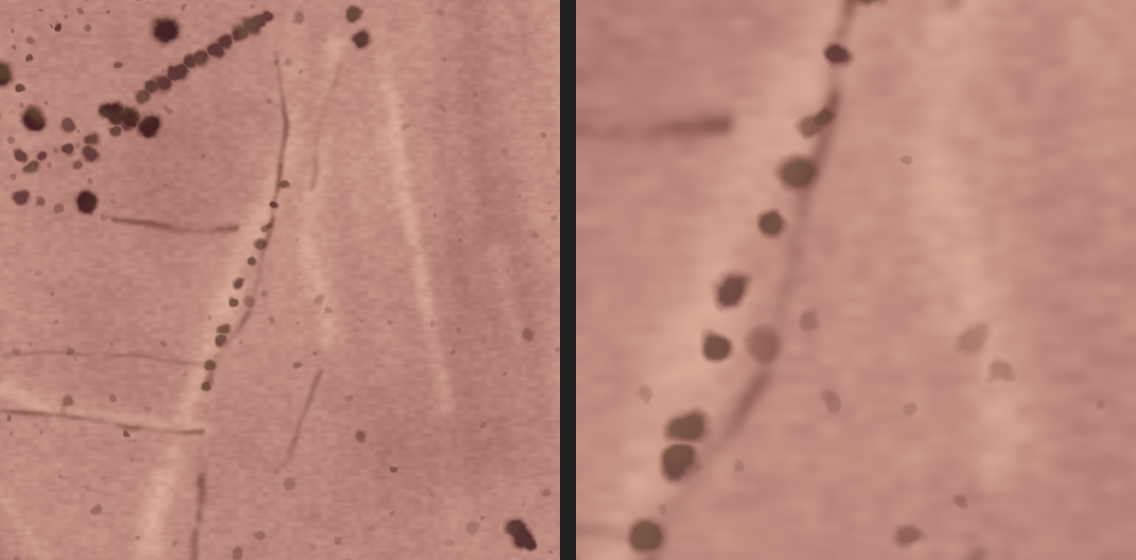
Left: the whole. Right: its middle third, enlarged.
A Shadertoy shader for this texture:

```glsl
float hash(vec2 p) {
    return fract(sin(dot(p, vec2(127.1, 311.7))) * 43758.5453);
}

float noise(vec2 p) {
    vec2 i = floor(p), f = fract(p);
    f = f * f * (3.0 - 2.0 * f);
    return mix(mix(hash(i), hash(i + vec2(1, 0)), f.x),
               mix(hash(i + vec2(0, 1)), hash(i + vec2(1, 1)), f.x), f.y);
}

float fbm(vec2 p) {
    float sum = 0.0, amp = 0.5;
    for (int i = 0; i < 4; i++) {
        sum += amp * noise(p);
        p = p * 2.03 + 17.3;
        amp *= 0.5;
    }
    return sum / 0.9375;
}

vec2 warp(vec2 p, float scale, float amount) {
    return p + amount * (vec2(fbm(p * scale), fbm(p * scale + 41.0)) - 0.5);
}

float segment(vec2 p, vec2 a, vec2 b) {
    vec2 ab = b - a;
    return length(p - a - ab * clamp(dot(p - a, ab) / dot(ab, ab), 0.0, 1.0));
}

// Soft line through three points
float trail(vec2 p, vec2 a, vec2 b, vec2 c, float width) {
    float d = min(segment(p, a, b), segment(p, b, c)) / width;
    return exp(-d * d);
}

float blob(vec2 p, vec2 center, float radius) {
    return 1.0 - smoothstep(radius * 0.55, radius * 1.3, length(p - center));
}

// Shrubs of random size strung between two points
float shrubRow(vec2 p, vec2 a, vec2 b, int count, float radius, float spread) {
    float cover = 0.0;
    for (int i = 0; i < count; i++) {
        vec2 id = vec2(float(i), 3.7) + a * 10.0;
        vec2 jitter = vec2(hash(id), hash(id + 5.1)) - 0.5;
        vec2 center = mix(a, b, float(i) / float(count - 1)) + spread * jitter;
        float size = radius * (0.55 + 0.45 * hash(id + 9.3));
        cover = max(cover, blob(p, center, size));
    }
    return cover;
}

// Loose tufts, densest toward the upper left
float tufts(vec2 p, float cells, float radius, float seed) {
    float cover = 0.0;
    vec2 cell = floor(p * cells);
    for (int y = -1; y <= 1; y++)
    for (int x = -1; x <= 1; x++) {
        vec2 id = cell + vec2(x, y);
        vec2 center = (id + vec2(hash(id + seed), hash(id + seed + 8.3))) / cells;
        float corner = smoothstep(0.35, 0.8, center.y - center.x);
        float present = step(hash(id + seed + 3.1), mix(0.13, 0.5, corner));
        float size = radius * (0.4 + 0.6 * hash(id + seed + 6.7));
        float strength = mix(0.35, 0.8, max(corner, hash(id + seed + 2.9) * 0.7));
        cover = max(cover, present * strength * blob(p, center, size));
    }
    return cover;
}

// Pale worn tracks
float paleTracks(vec2 p) {
    float t = 0.65 * trail(p, vec2(0.52, 0.94), vec2(0.53, 0.76), vec2(0.46, 0.60), 0.024);
    t = max(t, 0.85 * trail(p, vec2(0.46, 0.62), vec2(0.36, 0.36), vec2(0.25, 0.0), 0.025));
    t = max(t, 0.7 * trail(p, vec2(0.60, 0.92), vec2(0.55, 0.58), vec2(0.585, 0.40), 0.021));
    t = max(t, 0.8 * trail(p, vec2(0.69, 0.90), vec2(0.74, 0.56), vec2(0.80, 0.27), 0.015));
    t = max(t, 0.7 * trail(p, vec2(0.895, 0.55), vec2(0.90, 0.47), vec2(0.925, 0.40), 0.019));
    t = max(t, 0.85 * trail(p, vec2(0.0, 0.31), vec2(0.08, 0.265), vec2(0.36, 0.23), 0.018));
    return max(t, 0.6 * trail(p, vec2(0.0, 0.11), vec2(0.05, 0.04), vec2(0.08, 0.0), 0.016));
}

// Thin dark ruts
float darkRuts(vec2 p) {
    float t = 0.8 * trail(p, vec2(0.49, 0.90), vec2(0.51, 0.78), vec2(0.48, 0.60), 0.006);
    t = max(t, 0.6 * trail(p, vec2(0.48, 0.60), vec2(0.44, 0.44), vec2(0.36, 0.31), 0.007));
    t = max(t, 0.8 * trail(p, vec2(0.20, 0.61), vec2(0.31, 0.594), vec2(0.42, 0.592), 0.006));
    t = max(t, 0.7 * trail(p, vec2(0.0, 0.262), vec2(0.15, 0.247), vec2(0.36, 0.225), 0.006));
    t = max(t, 0.35 * trail(p, vec2(0.0, 0.37), vec2(0.2, 0.363), vec2(0.36, 0.35), 0.005));
    t = max(t, 0.5 * trail(p, vec2(0.57, 0.34), vec2(0.54, 0.25), vec2(0.51, 0.17), 0.006));
    t = max(t, 0.4 * trail(p, vec2(0.61, 0.88), vec2(0.565, 0.76), vec2(0.56, 0.67), 0.007));
    return max(t, 0.7 * trail(p, vec2(0.36, 0.15), vec2(0.35, 0.07), vec2(0.34, 0.0), 0.009));
}

void mainImage(out vec4 fragColor, in vec2 fragCoord) {
    vec2 uv = fragCoord / iResolution.xy;
    vec3 mauve = vec3(0.64, 0.43, 0.405), sand = vec3(0.85, 0.67, 0.595);
    vec3 rust = vec3(0.47, 0.28, 0.25), shade = vec3(0.27, 0.13, 0.14);
    vec3 olive = vec3(0.36, 0.25, 0.18);
    vec2 bent = warp(uv, 9.0, 0.025);

    // Soil: broad patches, upright streaks on the right, fine grain
    float tone = 0.46 + 0.50 * (fbm(uv * 4.0 + 3.0) - 0.5);
    float streak = fbm(vec2(uv.x * 13.0 + uv.y * 2.0, uv.y * 1.7)) - 0.5;
    tone += streak * mix(0.15, 0.55, smoothstep(0.45, 0.75, uv.x));
    tone -= 0.22 * trail(bent, vec2(0.80, 1.0), vec2(0.83, 0.65), vec2(0.87, 0.2), 0.07);
    tone -= 0.14 * blob(bent, vec2(0.32, 0.70), 0.13);
    tone += 0.10 * (1.0 - smoothstep(0.0, 0.35, length(uv - vec2(0.1, 0.15))));
    tone += 0.22 * (noise(uv * 95.0) - 0.5) + 0.16 * (noise(uv * vec2(60.0, 170.0)) - 0.5);

    // Tracks and ruts, worn unevenly
    float wear = smoothstep(0.2, 0.65, fbm(uv * 22.0));
    tone += 0.48 * paleTracks(bent) * mix(0.55, 1.0, wear);
    vec3 color = mix(mauve, sand, clamp(tone, -0.1, 1.05));
    color = mix(color, rust, darkRuts(bent) * mix(0.25, 0.9, wear));

    // Vegetation: loose tufts, beads beside the track, hedge and large shrubs
    vec2 ragged = warp(uv, 38.0, 0.016);
    float cover = max(tufts(ragged, 13.0, 0.014, 4.0), 0.6 * tufts(ragged, 24.0, 0.008, 21.0));
    cover = max(cover, 0.75 * shrubRow(ragged, vec2(0.50, 0.67), vec2(0.36, 0.31), 11, 0.013, 0.02));
    cover = max(cover, 0.75 * shrubRow(ragged, vec2(0.03, 0.66), vec2(0.24, 0.80), 8, 0.017, 0.045));
    cover = max(cover, 0.8 * shrubRow(ragged, vec2(0.25, 0.83), vec2(0.48, 0.97), 13, 0.021, 0.012));
    cover = max(cover, shrubRow(ragged, vec2(0.19, 0.80), vec2(0.26, 0.78), 4, 0.027, 0.012));
    cover = max(cover, shrubRow(ragged, vec2(0.0, 0.87), vec2(0.30, 0.945), 2, 0.042, 0.01));
    cover = max(cover, 0.85 * shrubRow(ragged, vec2(0.63, 0.98), vec2(0.64, 0.93), 2, 0.023, 0.01));
    cover = max(cover, 0.85 * shrubRow(ragged, vec2(0.92, 0.055), vec2(0.945, 0.025), 3, 0.022, 0.01));
    cover = max(cover, shrubRow(ragged, vec2(0.063, 0.787), vec2(0.155, 0.637), 2, 0.027, 0.005));
    vec3 leaf = mix(shade, olive, smoothstep(0.4, 0.7, fbm(uv * 16.0 + 9.0)));
    color = mix(color, mix(rust, leaf, smoothstep(0.3, 0.9, cover)), cover);

    fragColor = vec4(color, 1.0);
}
```
